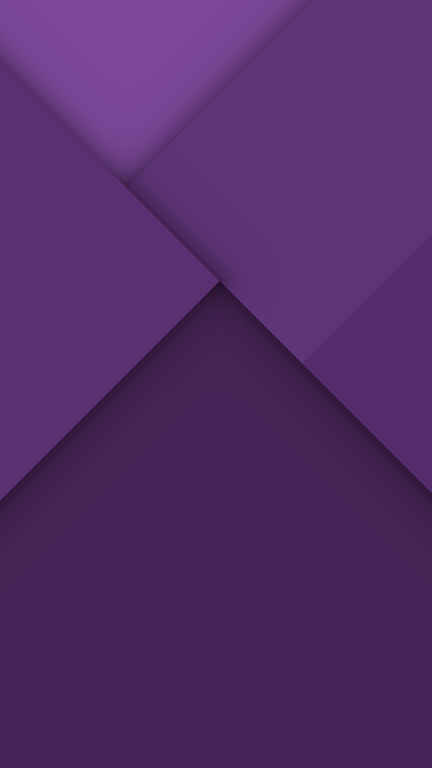
This background is drawn by a Shadertoy shader. Its source:

```glsl
// Overlapping purple paper sheets cut on diagonals, with soft shadows between them.

// Signed distance to a right-angled corner, rounded outside; d holds both edge distances.
float cornerDistance(vec2 d) {
    return length(max(d, 0.0)) + min(max(d.x, d.y), 0.0);
}

// Antialiased coverage of a shape from its signed distance.
float coverage(float dist) {
    return clamp(0.5 - dist * iResolution.y, 0.0, 1.0);
}

// Darkening factor cast just outside a sheet.
float shadow(float dist) {
    return 1.0 - 0.35 * exp(-max(dist, 0.0) / 0.017);
}

void mainImage(out vec4 fragColor, in vec2 fragCoord) {
    // Height units measured from the top centre-aligned canvas, then turned by 45 degrees.
    float x = (fragCoord.x - 0.5 * iResolution.x) / iResolution.y + 0.28125;
    float y = 1.0 - fragCoord.y / iResolution.y;
    vec2 diagonal = vec2(x + y, y - x);

    // Sheets share the falling edge at 0.080.
    float leftSheet = cornerDistance(0.7071 * vec2(diagonal.x - 0.652, 0.080 - diagonal.y));
    float rightSheet = cornerDistance(0.7071 * vec2(0.409 - diagonal.x, diagonal.y - 0.080));
    float fold = 0.7071 * (0.8665 - diagonal.x);

    // Backdrop: light wedge above, deep purple below.
    vec3 color = mix(vec3(0.490, 0.281, 0.602), vec3(0.274, 0.138, 0.336), step(0.53, diagonal.x));

    // Right sheet with its darker folded corner.
    vec3 rightColor = mix(vec3(0.374, 0.205, 0.470), vec3(0.338, 0.178, 0.422), coverage(fold));
    color = mix(color * shadow(rightSheet), rightColor, coverage(rightSheet));

    // Left sheet lies on top.
    color = mix(color * shadow(leftSheet), vec3(0.353, 0.190, 0.443), coverage(leftSheet));

    fragColor = vec4(color, 1.0);
}
```
